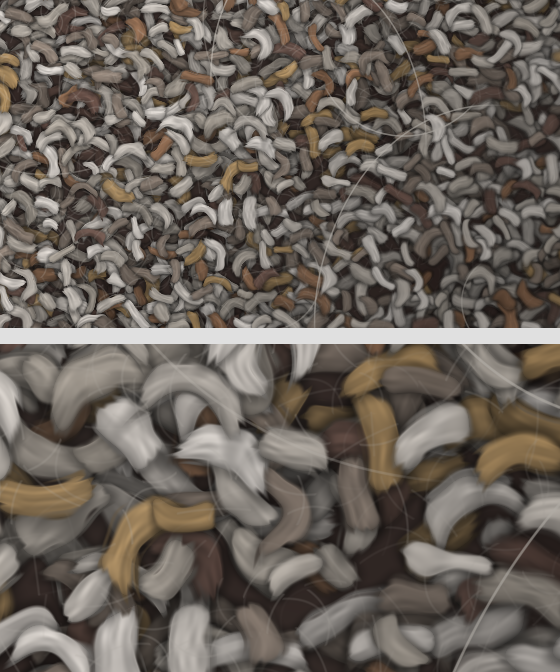
Top: the whole. Bottom: its middle third, enlarged.
Reproduce this texture procedurally as a Shadertoy shader.

```glsl
// Fuzzy tweed wool: layers of short bent tufts in cream, taupe, rust and ochre,
// shaded as soft rolls over dark gaps, then veiled by fine fuzz and long stray
// hairs. Focus and light fall off toward the lower right.

const vec3 GAP_DARK    = vec3(0.17, 0.13, 0.12);
const vec3 CREAM_DIM   = vec3(0.62, 0.59, 0.55);
const vec3 CREAM_LIGHT = vec3(0.84, 0.82, 0.80);
const vec3 TAUPE       = vec3(0.50, 0.45, 0.41);
const vec3 UMBER       = vec3(0.37, 0.28, 0.25);
const vec3 RUST        = vec3(0.53, 0.39, 0.29);
const vec3 OCHRE       = vec3(0.64, 0.52, 0.35);
const vec3 HAIR_LIGHT  = vec3(0.76, 0.74, 0.71);

vec3 hash3(vec2 p) {
    vec3 q = fract(p.xyx * vec3(0.1031, 0.1030, 0.0973));
    q += dot(q, q.yxz + 33.33);
    return fract((q.xxy + q.yzz) * q.zyx);
}

float noise(vec2 p) {
    vec2 i = floor(p), f = fract(p);
    f = f * f * (3.0 - 2.0 * f);
    float low  = mix(hash3(i).x, hash3(i + vec2(1, 0)).x, f.x);
    float high = mix(hash3(i + vec2(0, 1)).x, hash3(i + vec2(1, 1)).x, f.x);
    return mix(low, high, f.y);
}

// Coordinates along and across a strand bent into a parabola.
vec2 strandSpace(vec2 p, float angle, float bend) {
    float c = cos(angle), s = sin(angle);
    vec2 q = vec2(c * p.x + s * p.y, c * p.y - s * p.x);
    float slope = 2.0 * bend * q.x;
    q.y = (q.y + bend * q.x * q.x) / sqrt(1.0 + slope * slope);
    return q;
}

float strandDistance(vec2 q, float halfLength) {
    return length(vec2(max(abs(q.x) - halfLength, 0.0), q.y));
}

vec3 woolColour(float pick, float tone) {
    vec3 cream = mix(CREAM_DIM, CREAM_LIGHT, tone);
    vec3 dyed = pick < 0.80 ? TAUPE : pick < 0.88 ? UMBER : pick < 0.95 ? RUST : OCHRE;
    return pick < 0.60 ? cream : dyed * mix(0.85, 1.12, tone);
}

// Paints one layer of scattered tufts over the given colour.
vec3 tuftLayer(vec3 colour, vec2 p, float cell, float seed, float depth, float blur) {
    vec2 home = floor(p / cell);
    for (int j = -1; j <= 1; j++)
    for (int i = -1; i <= 1; i++) {
        vec2 id = home + vec2(i, j);
        vec3 place = hash3(id + seed);
        vec3 form  = hash3(id + seed + 71.3);
        vec3 dye   = hash3(id + seed + 153.7);
        if (dye.z > 0.80) continue;

        vec2 centre = (id + 0.5 + 0.7 * (place.xy - 0.5)) * cell;
        float angle = -0.35 + (place.z - 0.5) * 2.5;
        float width = cell * mix(0.17, 0.30, form.x);
        float halfLength = cell * mix(0.20, 0.56, form.y);
        float bend = (form.z - 0.35) * 1.5 / cell;
        vec2 q = strandSpace(p - centre, angle, bend);

        float fibre = noise(vec2(q.x * 42.0, q.y * 210.0) + place.xy * 90.0);
        float r = strandDistance(q, halfLength) / width;
        float fuzzy = r + (fibre - 0.5) * mix(0.6, 0.2, blur);
        float soft = mix(0.20, 0.50, blur);
        float cover = 1.0 - smoothstep(1.0 - soft, 1.0 + soft, fuzzy);
        float shadow = 1.0 - smoothstep(0.8, 1.75, r);

        float roll = sqrt(max(0.0, 1.0 - r * r));
        float upward = clamp(q.y / width, -1.0, 1.0) * cos(angle);
        float light = 0.60 + 0.38 * roll + 0.13 * upward;
        light *= 1.0 + (fibre - 0.5) * mix(0.30, 0.12, blur);
        float patchTint = (noise(centre * 5.0 + 8.0) - 0.5) * 0.4;
        vec3 wool = woolColour(clamp(dye.x + patchTint, 0.0, 1.0), dye.y);

        colour *= 1.0 - 0.36 * shadow;
        colour = mix(colour, wool * light * depth, cover * 0.95);
    }
    return colour;
}

// Coverage of short thin fibres standing out of the wool.
float fuzzLayer(vec2 p, float cell, float seed, float pixel) {
    float cover = 0.0;
    vec2 home = floor(p / cell);
    for (int j = -1; j <= 1; j++)
    for (int i = -1; i <= 1; i++) {
        vec2 id = home + vec2(i, j);
        vec3 place = hash3(id + seed);
        vec3 form = hash3(id + seed + 37.9);
        vec2 centre = (id + 0.2 + 0.6 * place.xy) * cell;
        vec2 q = strandSpace(p - centre, place.z * 6.283, (form.x - 0.5) * 2.0 / cell);
        float d = strandDistance(q, cell * mix(0.3, 0.7, form.y));
        cover = max(cover, form.z * (1.0 - smoothstep(0.0, 0.0012 + pixel, d)));
    }
    return cover;
}

// Coverage of one long stray hair: a wavering part of a circle.
float strayHair(vec2 p, float index, float aspect, float pixel) {
    vec3 place = hash3(vec2(index, 4.7));
    vec3 form = hash3(vec2(index, 19.1));
    vec2 offset = p - vec2(mix(-0.1, aspect + 0.1, place.x), mix(-0.1, 1.1, place.y));
    float angle = atan(offset.y, offset.x);
    float radius = mix(0.14, 0.55, form.x) * (1.0 + 0.10 * sin(2.0 * angle + form.z * 6.0));
    float span = mix(0.5, 1.5, form.y);
    float facing = cos(angle - place.z * 6.283);
    float ends = smoothstep(cos(span), cos(span * 0.75), facing);
    float d = abs(length(offset) - radius);
    return ends * mix(0.25, 0.65, form.z) * (1.0 - smoothstep(0.0004, 0.0012 + pixel, d));
}

void mainImage(out vec4 fragColor, in vec2 fragCoord) {
    vec2 uv = fragCoord / iResolution.y;
    float aspect = iResolution.x / iResolution.y;
    float pixel = 1.0 / iResolution.y;
    float corner = 0.7 * uv.x - 0.5 * uv.y + 0.1;
    float blur = smoothstep(0.35, 1.05, corner);

    // Tufts, from the deep dark layer to the bright top one
    vec2 warp = vec2(noise(uv * 28.0), noise(uv * 28.0 + 50.0)) - 0.5;
    vec2 p = uv + warp * 0.014 + 3.0;
    vec3 colour = GAP_DARK;
    for (int k = 0; k < 4; k++) {
        float layer = float(k);
        float depth = mix(0.62, 1.0, layer / 3.0);
        vec2 shift = layer * vec2(0.37, 0.61);
        colour = tuftLayer(colour, p + shift, 0.076 - 0.003 * layer, layer * 211.0, depth, blur);
    }

    // Fuzz veil, then stray hairs
    float haze = noise(uv * 6.0 + 20.0);
    colour = mix(colour, vec3(0.50, 0.47, 0.44), 0.14 * haze);
    for (int k = 0; k < 3; k++) {
        float fuzz = fuzzLayer(uv + 2.0 + float(k) * 0.43, 0.055, float(k) * 97.0 + 11.0, pixel);
        colour = mix(colour, HAIR_LIGHT * 0.9, fuzz * 0.24 * (1.0 - 0.8 * blur));
    }
    for (int k = 0; k < 18; k++)
        colour = mix(colour, HAIR_LIGHT, strayHair(uv, float(k) + 1.0, aspect, pixel));

    // Broad light: paler at the upper left, dim at the lower right
    colour *= mix(1.08, 0.80, smoothstep(-0.2, 1.25, corner));
    fragColor = vec4(clamp(colour, 0.0, 1.0), 1.0);
}
```
